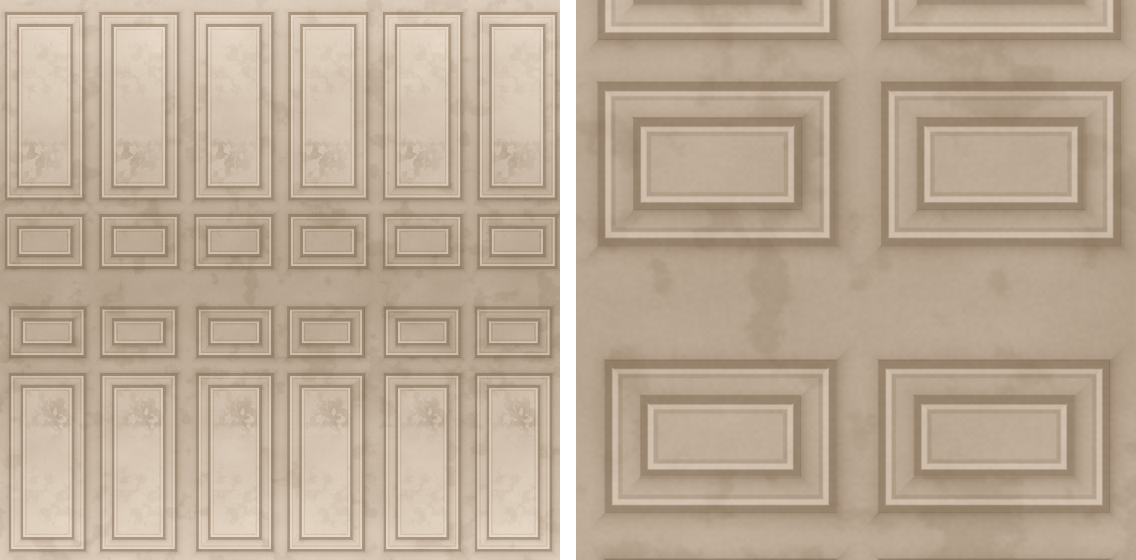
Left, the full canvas; right, a detail of the centre.
Give the GLSL for this pattern, as a WebGL 2 fragment shader.

```glsl
#version 300 es
precision highp float;

uniform vec2 u_resolution;
out vec4 outColor;

float hash(vec2 p) {
    return fract(sin(dot(p, vec2(127.1, 311.7))) * 43758.5453);
}

float noise(vec2 p) {
    vec2 i = floor(p), f = fract(p);
    f = f * f * (3.0 - 2.0 * f);
    return mix(mix(hash(i), hash(i + vec2(1, 0)), f.x),
               mix(hash(i + vec2(0, 1)), hash(i + vec2(1, 1)), f.x), f.y);
}

float fbm(vec2 p) {
    float sum = 0.0, amp = 0.5;
    for (int i = 0; i < 5; i++) {
        sum += amp * noise(p);
        p = p * 2.03 + 17.3;
        amp *= 0.5;
    }
    return sum;
}

float boxEdge(vec2 p, vec2 halfSize) {
    vec2 e = abs(p) - halfSize;
    return max(e.x, e.y);
}

// Soft stripe along an edge distance
float stripe(float d, float center, float halfWidth) {
    float soft = max(0.008, 6.0 / u_resolution.y);
    return 1.0 - smoothstep(halfWidth - soft * 0.5, halfWidth + soft * 0.5, abs(d - center));
}

// Raised mitred frame: dark outer lip, bright inner lip, cast shadow
float molding(float tone, vec2 p, vec2 halfSize) {
    vec2 e = abs(p) - halfSize;
    float d = max(e.x, e.y);
    bool flat_ = e.y > e.x;
    bool top = flat_ && p.y < 0.0;
    bool lowerRight = flat_ ? p.y > 0.0 : p.x > 0.0;

    float shadow = lowerRight ? 0.12 : 0.05;
    tone -= shadow * exp(-abs(d) * 38.0) * step(0.0, d);
    tone -= 0.05 * stripe(d, -0.054, 0.008);
    tone = mix(tone, tone * 0.5 + 0.46, stripe(d, -0.036, 0.010) * (top ? 0.5 : 0.8));
    return mix(tone, tone * 0.45 + 0.25, stripe(d, -0.012, top ? 0.017 : 0.013) * 0.9);
}

void main() {
    // Six columns across; y runs downward
    vec2 uv = gl_FragCoord.xy / u_resolution;
    vec2 p = vec2(uv.x, 1.0 - uv.y) * 6.0;
    bool upper = p.y < 3.05;

    // Column spacing: even above, paired below
    vec2 local, halfSize;
    if (upper) {
        bool tall = p.y < 2.22;
        float column = clamp(floor((p.x + 0.026) / 1.0125), 0.0, 5.0);
        local = p - vec2(0.48 + column * 1.0125, tall ? 1.137 : 2.586);
        halfSize = vec2(0.426, tall ? 1.004 : 0.289);
    } else {
        bool tall = p.y > 3.915;
        float pair = clamp(floor(p.x / 2.008), 0.0, 2.0);
        float x = p.x - pair * 2.008;
        local = vec2(x - (x < 0.997 ? 0.508 : 1.485), p.y - (tall ? 4.953 : 3.559));
        halfSize = vec2(0.412, tall ? 0.953 : 0.270);
    }
    vec2 fieldSize = halfSize - 0.127;
    float inside = 1.0 - smoothstep(-0.03, 0.0, boxEdge(local, halfSize));
    float field = 1.0 - smoothstep(-0.03, 0.0, boxEdge(local, fieldSize));
    float isTall = step(0.5, halfSize.y);

    // Wall tone: dim middle rail, pale top and bottom
    float t = abs(p.y - 3.05) / 3.05;
    float tone = mix(0.715, 0.865, t * (0.6 + 0.4 * t));
    tone += inside * (0.012 + 0.022 * isTall);
    tone += field * isTall * (0.012 + 0.02 * local.x);

    // Plaster mottling over the whole wall
    tone += 0.06 * (fbm(p * vec2(2.5, 3.5)) - 0.48);
    tone -= 0.035 * smoothstep(0.53, 0.68, fbm(p * 6.0 + 31.0)) * (1.0 - field);

    // Stains that recur in each panel field
    vec2 s = vec2(local.x, upper ? local.y : -local.y);
    float stain = smoothstep(0.52, 0.62, fbm(s * vec2(6.0, 5.0) + 8.0));
    vec2 patchAt = upper ? vec2(-0.12, 0.54) : vec2(0.10, 0.48);
    float blot = exp(-dot(s - patchAt, s - patchAt) * 32.0);
    float flecks = smoothstep(0.42, 0.58, fbm(s * 15.0 + 4.0));
    tone -= field * (0.025 * stain * flecks + 0.07 * blot * flecks * isTall);

    // Outer and inner frames
    tone = molding(tone, local, halfSize);
    tone = molding(tone, local, fieldSize);

    // Fine grain
    tone += 0.016 * (noise(p * 70.0) - 0.5);

    vec3 plaster = vec3(tone, 1.06 * tone - 0.115, 1.13 * tone - 0.245);
    outColor = vec4(clamp(plaster, 0.0, 1.0), 1.0);
}
```
